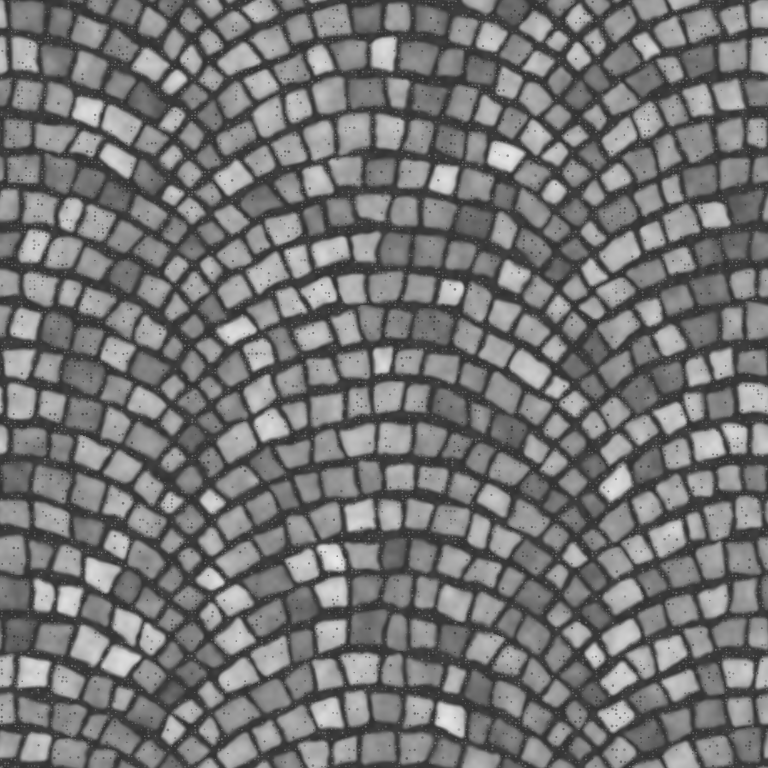
Reproduce this texture procedurally as a WebGL 1 fragment shader.

```glsl
precision highp float;
uniform vec2 u_resolution;

const float FANS = 2.0;          // arches across
const float ROWS = 20.0;         // courses down
const float STONES = 11.0;       // stones per arch, besides the valley stones
const float RADIUS = 0.3536;     // arch radius, 45 degrees at the valley
const float STONE_LENGTH = 0.0409;
const float JOINT_HALF = 0.0035;
const float CORNER = 0.0055;
const float EDGE_SOFT = 0.0033;
const float WARP = 0.009;
const float PIT_GRID = 190.0;
const float SAND_GRID = 230.0;
const vec3 JOINT_COLOR = vec3(0.225);
const vec3 STONE_DARK = vec3(0.39);
const vec3 STONE_LIGHT = vec3(0.87);

float hash(vec2 p) {
  vec3 q = fract(p.xyx * 0.1031);
  q += dot(q, q.yzx + 33.33);
  return fract((q.x + q.y) * q.z);
}

// Value noise that wraps over the unit square
float noise(vec2 uv, float cells, float seed) {
  vec2 p = uv * cells, i = floor(p), f = fract(p);
  f = f * f * (3.0 - 2.0 * f);
  vec2 a = mod(i, cells) + seed, b = mod(i + 1.0, cells) + seed;
  return mix(mix(hash(a), hash(vec2(b.x, a.y)), f.x),
             mix(hash(vec2(a.x, b.y)), hash(b), f.x), f.y);
}

// Scattered round dots that wrap; density is the share of filled cells
float dots(vec2 uv, float cells, float seed, float density) {
  vec2 p = uv * cells, cell = mod(floor(p), cells) + seed;
  vec2 center = 0.35 + 0.3 * vec2(hash(cell + 71.0), hash(cell + 139.0));
  float size = mix(0.2, 0.42, hash(cell + 211.0));
  float dot1 = 1.0 - smoothstep(size * 0.3, size + 0.1, length(fract(p) - center));
  return dot1 * step(hash(cell + 277.0), density) * mix(0.4, 1.0, hash(cell + 331.0));
}

float archHeight(float dx) {
  float x = min(abs(dx), RADIUS * 0.9);
  return sqrt(RADIUS * RADIUS - x * x);
}

// Joint between stones k - 1 and k of one course, in stone lengths
float jointAt(float k, vec2 course, float across) {
  vec2 id = vec2(course.x * 40.0 + k + 100.0, course.y);
  float t = k / STONES;
  float shift = 3.6 * t * (1.0 - t) * (hash(course + 311.0) - 0.5);
  float jitter = 0.34 * (hash(id) - 0.5);
  float tilt = 0.45 * (hash(id + 57.0) - 0.5);
  return k + shift + jitter + tilt * across;
}

// Random inset of one stone edge, slanted along its length
float inset(vec2 id, float along) {
  return 0.11 * hash(id) + 0.3 * (hash(id + 23.0) - 0.5) * along;
}

// Signed distance to the stone; id receives its seed
float stoneDistance(vec2 p, out vec2 id) {
  float fan = floor(p.x * FANS + 0.5);
  float dx = p.x - fan / FANS;
  float nearHeight = archHeight(dx);
  float farHeight = archHeight(1.0 / FANS - abs(dx));
  float v = (p.y - nearHeight) * ROWS;
  float w = (p.y - farHeight) * ROWS;
  float row = floor(v), f = v - row;
  float nearPitch = nearHeight / RADIUS / ROWS;
  float farPitch = farHeight / RADIUS / ROWS;
  float overlap = floor(w) - row;
  vec2 inner;

  if (overlap < 1.5) {
    // Valley stones on the lattice where two arches cross
    bool leftNear = dx > 0.0;
    float side = leftNear ? overlap : -overlap;
    id = vec2(mod(floor(p.x * FANS), FANS) * 40.0 + 30.0 + side, mod(row, ROWS));
    vec2 cell = leftNear ? vec2(f, fract(w)) : vec2(fract(w), f);
    vec2 pitch = leftNear ? vec2(nearPitch, farPitch) : vec2(farPitch, nearPitch);
    vec2 along = cell.yx - 0.5;
    vec2 low = cell - vec2(inset(id + 17.0, along.x), inset(id + 29.0, along.y));
    vec2 high = 1.0 - cell - vec2(inset(id + 37.0, along.x), inset(id + 47.0, along.y));
    inner = min(low, high) * pitch;
  } else {
    // Stone along the arch, with joints square to the course
    vec2 course = vec2(mod(fan, FANS), mod(row, ROWS));
    float across = f - 0.5;
    float arc = asin(dx / RADIUS) * RADIUS - across / ROWS * dx / RADIUS;
    float s = arc / STONE_LENGTH + STONES * 0.5;
    float k = floor(s);
    if (s < jointAt(k, course, across)) k -= 1.0;
    else if (s > jointAt(k + 1.0, course, across)) k += 1.0;
    k = clamp(k, 0.0, STONES - 1.0);
    float left = k < 0.5 ? -9.0 : jointAt(k, course, across);
    float right = k > STONES - 1.5 ? STONES + 9.0 : jointAt(k + 1.0, course, across);
    id = vec2(course.x * 40.0 + k, course.y);
    float along = clamp(s - k - 0.5, -0.6, 0.6);
    float side = min(s - left, right - s) * STONE_LENGTH;
    float valley = (w - row - 2.0) * farPitch;
    float height = min(f - inset(id + 17.0, along), 1.0 - f - inset(id + 31.0, along));
    inner = vec2(min(side, valley), height * nearPitch);
  }
  vec2 q = CORNER + JOINT_HALF * nearPitch * ROWS - inner;
  return min(max(q.x, q.y), 0.0) + length(max(q, 0.0)) - CORNER;
}

void main() {
  vec2 uv = gl_FragCoord.xy / u_resolution;
  vec2 drift = vec2(noise(uv, 9.0, 3.0), noise(uv, 9.0, 41.0)) - 0.5;
  vec2 wobble = vec2(noise(uv, 40.0, 83.0), noise(uv, 40.0, 127.0)) - 0.5;
  vec2 id;
  float d = stoneDistance(uv + WARP * (drift + 0.6 * wobble), id);
  d += 0.0026 * (noise(uv, 100.0, 19.0) - 0.5);

  // Stone face: own tone, soft clouds, grain and pits
  float tone = 0.5 * (hash(id + 5.0) + hash(id + 97.0));
  tone += 0.28 * (noise(uv, 48.0, 61.0) - 0.5) + 0.12 * (noise(uv, 128.0, 7.0) - 0.5);
  vec3 stone = mix(STONE_DARK, STONE_LIGHT, tone);
  stone *= mix(0.9, 1.0, smoothstep(0.0, 0.009, -d));
  float roughness = hash(id + 151.0);
  stone *= 1.0 - 0.4 * dots(uv, PIT_GRID, 0.0, 0.04 + 0.22 * roughness * roughness);

  // Sandy joint with pale grains
  vec3 joint = JOINT_COLOR + 0.06 * (noise(uv, 128.0, 13.0) - 0.5);
  joint += 0.2 * dots(uv, SAND_GRID, 400.0, 0.3);

  float soft = max(EDGE_SOFT, 0.7 / u_resolution.y);
  gl_FragColor = vec4(mix(stone, joint, smoothstep(-soft, soft, d)), 1.0);
}
```
